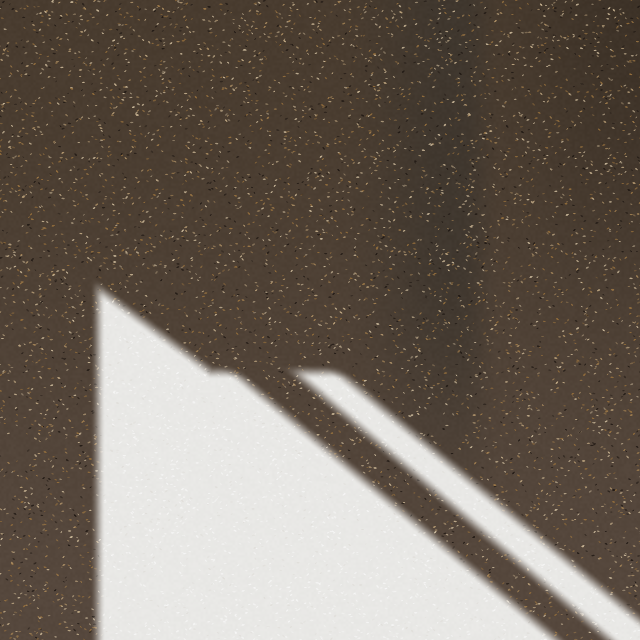
Reproduce this texture procedurally as a WebGL 1 fragment shader.

```glsl
precision highp float;
// Speckled brown stone wall with a soft-edged sunlit wedge and a slanted strip of light.

uniform vec2 u_resolution;

float hash(vec2 p) {
  vec3 q = fract(vec3(p.xyx) * 0.1031);
  q += dot(q, q.yzx + 33.33);
  return fract((q.x + q.y) * q.z);
}

vec2 hash2(vec2 p) {
  return vec2(hash(p), hash(p + 71.7));
}

float valueNoise(vec2 p) {
  vec2 cell = floor(p), f = fract(p);
  f = f * f * (3.0 - 2.0 * f);
  float low = mix(hash(cell), hash(cell + vec2(1.0, 0.0)), f.x);
  float high = mix(hash(cell + vec2(0.0, 1.0)), hash(cell + 1.0), f.x);
  return mix(low, high, f.y);
}

// Penumbra: 1 where the signed distance is well inside
float soft(float d) {
  return 1.0 - smoothstep(-0.012, 0.012, d);
}

// Light below a descending line through a point
float below(vec2 p, vec2 through, float slope) {
  return soft((p.y - through.y + slope * (p.x - through.x)) / sqrt(1.0 + slope * slope));
}

float sunlight(vec2 p) {
  float ceiling = soft(p.y - 0.419);
  float peak = below(p, vec2(0.153, 0.550), 0.74) * soft(0.34 - p.y);
  float body = below(p, vec2(0.371, 0.414), 0.83) * ceiling;
  float wedge = max(peak, body) * soft(0.153 - p.x);
  float strip = below(p, vec2(0.534, 0.414), 0.824)
              * (1.0 - below(p, vec2(0.466, 0.414), 0.85)) * ceiling;
  return max(wedge, strip);
}

vec3 shadedStone(vec2 p) {
  vec3 color = mix(vec3(0.335, 0.280, 0.238), vec3(0.285, 0.234, 0.184), smoothstep(0.0, 1.0, p.y));
  // Vertical shadow band, steeper on its right side
  float band = smoothstep(0.52, 0.71, p.x) * (1.0 - smoothstep(0.72, 0.785, p.x));
  color = mix(color, vec3(0.235, 0.208, 0.178), 0.75 * band * smoothstep(0.12, 0.6, p.y));
  // Darker upper right corner
  color *= 1.0 - 0.16 * smoothstep(0.72, 1.0, p.x) * smoothstep(0.3, 1.0, p.y);
  return color;
}

// Adds one layer of small elongated flecks to the shaded and lit surfaces
void addFlecks(vec2 p, float layer, float pixel, inout vec3 shade, inout vec3 lit) {
  float turn = 0.35 + layer * 0.9;
  float density = 105.0 + layer * 13.0;
  mat2 rotation = mat2(cos(turn), sin(turn), -sin(turn), cos(turn));
  vec2 grid = rotation * p * density;
  vec2 cell = floor(grid);
  vec2 seed = cell + 200.0 + layer * 97.0;
  vec2 offset = (grid - cell - 0.28 - 0.44 * hash2(seed)) / density;
  offset = offset * rotation;

  float tilt = (hash(seed + 13.1) - 0.5) * 1.8;
  offset = mat2(cos(tilt), sin(tilt), -sin(tilt), cos(tilt)) * offset;
  float size = mix(0.6, 1.1, hash(seed + 29.3));
  float d = length(offset * vec2(1.0, 1.9)) - 0.0021 * size;
  float present = step(hash(seed + 41.9), 0.17);
  float fleck = present * (1.0 - smoothstep(-0.6 * pixel, 0.9 * pixel, d));

  float kind = hash(seed + 57.7);
  vec3 tint = mix(vec3(0.58, 0.43, 0.23), vec3(0.80, 0.73, 0.61), smoothstep(0.3, 0.95, kind));
  tint = mix(tint, vec3(0.13, 0.10, 0.08), step(kind, 0.2));
  float strength = mix(0.4, 0.95, hash(seed + 83.3));
  shade = mix(shade, tint, fleck * strength);
  lit = mix(lit, kind < 0.2 ? vec3(0.87, 0.86, 0.84) : vec3(0.975), fleck * strength * 0.75);
}

void main() {
  vec2 p = gl_FragCoord.xy / u_resolution;
  float pixel = 1.0 / u_resolution.y;

  vec3 shade = shadedStone(p);
  vec3 lit = vec3(0.912, 0.910, 0.900);

  // Fine mineral grain
  float grain = valueNoise(p * 260.0) - 0.5;
  shade += 0.018 * grain;
  lit += 0.014 * grain;

  for (int i = 0; i < 3; i++) {
    addFlecks(p, float(i), pixel, shade, lit);
  }

  gl_FragColor = vec4(mix(shade, lit, sunlight(p)), 1.0);
}
```
